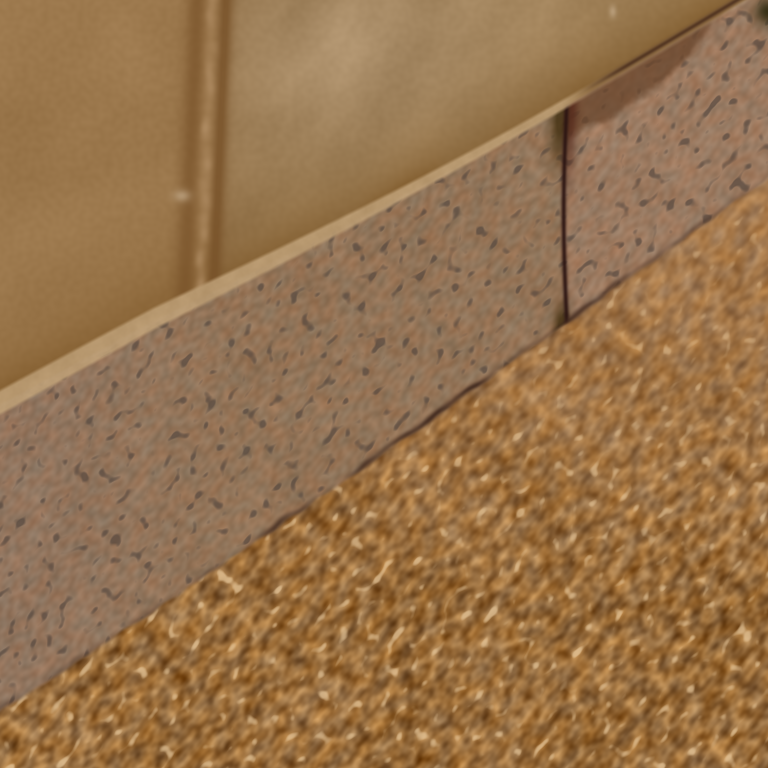
This texture is drawn by a WebGL 1 fragment shader. Its source:

```glsl
precision highp float;
// Speckled granite plinth running diagonally between a stained stone wall and coarse gravel.
uniform vec2 u_resolution;

const float PI = 3.14159;

vec2 hashGradient(vec2 cell) {
  vec3 p = fract(cell.xyx * vec3(0.1031, 0.1030, 0.0973));
  p += dot(p, p.yzx + 33.33);
  float angle = 2.0 * PI * fract((p.x + p.y) * p.z);
  return vec2(cos(angle), sin(angle));
}

float gradientNoise(vec2 p) {
  vec2 i = floor(p), f = p - i;
  vec2 w = f * f * f * (f * (f * 6.0 - 15.0) + 10.0);
  vec2 e = vec2(1.0, 0.0);
  float a = dot(hashGradient(i), f);
  float b = dot(hashGradient(i + e.xy), f - e.xy);
  float c = dot(hashGradient(i + e.yx), f - e.yx);
  float d = dot(hashGradient(i + 1.0), f - 1.0);
  return 1.4 * mix(mix(a, b, w.x), mix(c, d, w.x), w.y);
}

float fbm(vec2 p) {
  float sum = 0.0, gain = 0.6;
  for (int i = 0; i < 4; i++) {
    sum += gain * gradientNoise(p);
    p = mat2(1.6, 1.2, -1.2, 1.6) * p + 7.3;
    gain *= 0.5;
  }
  return sum;
}

// Soft ridge: one at zero distance, fading over the given width.
float ridge(float d, float width) {
  return exp(-d * d / (width * width));
}

// Coordinates stretched along the diagonal, for slanted grains.
vec2 slant(vec2 p, float stretch) {
  return vec2(0.62 * p.x + 0.78 * p.y, 0.78 * p.x - 0.62 * p.y) * vec2(stretch, 1.0);
}

float plinthTop(float x) {
  return 0.473 + 0.545 * x - 0.014 * sin(PI * clamp((x - 0.2) / 0.8, 0.0, 1.0));
}

float plinthBase(float x) {
  return 0.073 + 0.695 * x - 0.013 * sin(PI * x) * (1.0 - 0.5 * x);
}

vec3 wallColor(vec2 p, float above) {
  float jointX = 0.261 + 0.043 * (p.y - 0.63);
  float d = p.x - jointX;
  float rightPanel = smoothstep(0.0, 0.03, d);
  float mottle = fbm(slant(p, 0.6) * 9.0);
  vec3 col = mix(vec3(0.61, 0.47, 0.30), vec3(0.61, 0.49, 0.33), rightPanel);
  float pale = rightPanel * ridge(length((p - vec2(0.47, 0.93)) * vec2(0.8, 1.0)), 0.17);
  col = mix(col, vec3(0.69, 0.58, 0.44), pale * 0.75);
  col += (0.035 + 0.06 * rightPanel) * mottle + 0.014 * gradientNoise(p * 110.0);
  // Damp stains above the ledge and beside the joint
  float damp = exp(-max(above, 0.0) / 0.055) * (0.7 + 0.5 * mottle);
  col = mix(col, vec3(0.47, 0.32, 0.13), clamp(damp, 0.0, 0.85));
  float side = 0.65 * ridge(d + 0.020, 0.014) + 0.7 * ridge(d - 0.017, 0.010);
  side += 0.3 * rightPanel * exp(-d / 0.05);
  col = mix(col, vec3(0.46, 0.31, 0.15), clamp(side, 0.0, 0.8));
  // Worn mortar
  float wear = 0.5 + 0.6 * gradientNoise(vec2(p.x * 30.0, p.y * 45.0));
  float mortar = ridge(d + 0.004 * gradientNoise(p * 24.0), 0.007);
  col = mix(col, vec3(0.69, 0.55, 0.39), mortar * clamp(wear, 0.15, 0.9));
  float chips = ridge(length((p - vec2(0.237, 0.745)) * vec2(0.7, 1.0)), 0.008);
  chips += ridge(length((p - vec2(0.798, 0.985)) * vec2(1.0, 0.6)), 0.005);
  return mix(col, vec3(0.76, 0.66, 0.53), 0.7 * chips);
}

vec3 graniteColor(vec2 p, float below, float jointD) {
  float rightBlock = smoothstep(-0.004, 0.004, jointD);
  vec3 col = mix(vec3(0.575, 0.455, 0.345), vec3(0.61, 0.48, 0.38), rightBlock);
  col = mix(col, vec3(0.57, 0.46, 0.38), 0.7 * smoothstep(0.35, 0.0, p.x));
  vec2 q = slant(p, 0.62);
  float fine = gradientNoise(q * 125.0);
  float speck = gradientNoise(q * 82.0 + 19.0) + 0.35 * fine;
  col += 0.05 * fine + 0.03 * fbm(p * 14.0);
  col += 0.035 * gradientNoise(q * 70.0 + 41.0) * vec3(1.0, -0.1, -0.6);
  col = mix(col, vec3(0.31, 0.26, 0.23), 0.65 * smoothstep(0.28, 0.75, speck));
  // Damp patch tapering along the right block
  float depth = 0.046 * smoothstep(0.96, 0.84, p.x) + 0.012 * fbm(p * 22.0);
  float patchMask = rightBlock * smoothstep(0.010, -0.008, below - depth) * smoothstep(0.97, 0.90, p.x);
  col = mix(col, vec3(0.40, 0.26, 0.16), 0.72 * patchMask);
  // Open joint, with mossy ends
  float moss = smoothstep(0.10, 0.01, below) * ridge(jointD + 0.007, 0.012);
  moss += smoothstep(0.045, 0.0, p.y - plinthBase(p.x)) * ridge(jointD + 0.007, 0.010);
  col = mix(col, vec3(0.27, 0.20, 0.08), clamp(moss, 0.0, 0.85));
  float rust = ridge(jointD - 0.007, 0.008) * smoothstep(0.15, 0.0, below);
  col = mix(col, vec3(0.34, 0.16, 0.11), 0.75 * rust);
  col = mix(col, vec3(0.17, 0.08, 0.07), 0.9 * ridge(jointD, 0.0034));
  return mix(col, vec3(0.22, 0.19, 0.09), ridge(length(p - vec2(1.0, 0.985)), 0.018));
}

vec3 gravelColor(vec2 p) {
  float near = smoothstep(0.75, 0.15, p.y);
  vec2 q = slant(p, 0.65);
  float grain = gradientNoise(q * 68.0) + 0.65 * gradientNoise(q * 125.0 + 11.0);
  vec3 col = mix(vec3(0.65, 0.48, 0.31), vec3(0.59, 0.42, 0.23), near);
  col += 0.06 * fbm(p * 7.0) + grain * mix(0.09, 0.18, near) * vec3(1.0, 0.95, 0.8);
  col += 0.05 * gradientNoise(q * 55.0 + 31.0) * vec3(0.8, 0.0, -1.0);
  float glint = smoothstep(0.35, 0.85, gradientNoise(q * 76.0 + 53.0) + 0.3 * grain);
  return mix(col, vec3(0.89, 0.77, 0.60), glint * mix(0.35, 0.7, near));
}

void main() {
  vec2 p = gl_FragCoord.xy / u_resolution;
  float above = p.y - plinthTop(p.x);
  float base = p.y - plinthBase(p.x) + 0.004 * gradientNoise(p * 32.0);
  float jointD = p.x - 0.738 + 0.004 * sin((p.y - 0.58) * 11.0);
  vec3 granite = graniteColor(p, -above, jointD);
  vec3 col = mix(granite, wallColor(p, above), smoothstep(-0.003, 0.003, above));
  // Pale ledge, thinning to a dark crack past the joint
  float ledgeHalf = mix(0.015, 0.006, smoothstep(0.0, 0.74, p.x));
  float ledge = smoothstep(0.004, -0.003, abs(above - 0.003) - ledgeHalf);
  ledge *= 1.0 - 0.65 * smoothstep(0.72, 0.78, p.x);
  vec3 ledgeTint = vec3(0.74, 0.62, 0.46) + 0.05 * fbm(p * 35.0);
  col = mix(col, ledgeTint, ledge * 0.9);
  float crack = ridge(above - 0.006, 0.004) * smoothstep(0.74, 0.82, p.x);
  col = mix(col, vec3(0.27, 0.16, 0.10), 0.8 * crack);
  // Gravel and broken contact shadow
  col = mix(gravelColor(p), col, smoothstep(-0.004, 0.004, base));
  float gaps = 0.55 + 0.9 * gradientNoise(vec2(p.x * 26.0, 3.5));
  float shadow = ridge(base - 0.002, 0.005) * clamp(gaps, 0.1, 1.0);
  shadow *= mix(0.35, 0.85, smoothstep(0.15, 0.4, p.x) * smoothstep(0.95, 0.65, p.x));
  col = mix(col, vec3(0.24, 0.15, 0.11), shadow);
  gl_FragColor = vec4(clamp(col, 0.0, 1.0), 1.0);
}
```
